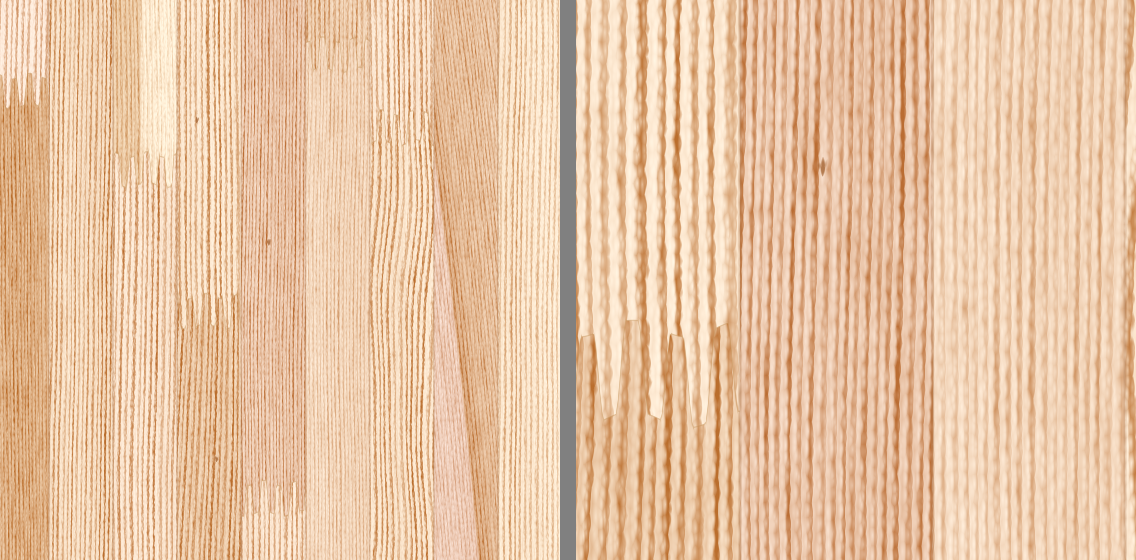
Left, the full canvas; right, a detail of the centre.
A WebGL 2 fragment shader for this texture:

```glsl
#version 300 es
precision highp float;

uniform vec2 u_resolution;
out vec4 fragColor;

// Per lane: base tone, pinkness, growth rings, ring contrast
const vec4 UPPER[9] = vec4[9](
    vec4(.02, .6, 11., .50), vec4(.14, .1, 14., .72), vec4(.30, -.2, 15., .36),
    vec4(.06, .1, 11., .78), vec4(.33, .7, 18., .60), vec4(.28, .2, 14., .55),
    vec4(.06, .3, 12., .72), vec4(.38, .3, 17., .36), vec4(.03, .0, 12., .48));
const vec4 LOWER[9] = vec4[9](
    vec4(.58, .0, 18., .45), vec4(.14, .1, 14., .72), vec4(.07, .3, 11., .72),
    vec4(.32, .1, 11., .68), vec4(.07, .3, 12., .65), vec4(.19, .3, 17., .36),
    vec4(.08, .1, 11., .72), vec4(.38, .3, 17., .36), vec4(.03, .0, 12., .48));
// Height of the finger joint in each lane; negative means none
const float JOINT[9] = float[9](.837, -1., .697, .444, .11, .902, .772, -1., -1.);

float hash(vec2 p) {
    p = fract(p * vec2(.1031, .1137));
    p += dot(p, p.yx + 33.33);
    return fract((p.x + p.y) * p.x * 37.7);
}

// Distance to the nearest scattered point
float cellular(vec2 p) {
    vec2 cell = floor(p);
    float nearest = 2.;
    for (int j = -1; j <= 1; j++)
        for (int i = -1; i <= 1; i++) {
            vec2 c = cell + vec2(i, j);
            vec2 point = c + vec2(hash(c), hash(c + 71.3));
            nearest = min(nearest, length(point - p));
        }
    return nearest;
}

vec3 woodColor(float tone, float pink) {
    vec3 c = mix(vec3(1., .93, .84), vec3(.80, .56, .345), clamp(tone, -.1, 1.35));
    return c + pink * vec3(0., -.006, .04);
}

// u runs across the board from 0 to 1, y along it
vec3 board(float u, float y, int lane, float seed, vec4 kind, float fibre, float streak) {
    float tone = kind.x, pink = kind.y, contrast = kind.w;

    // Bending of the grain
    float sway = lane == 6 && seed > 9. ? .06 : .012;
    float s = u + sway * sin(y * 9. + seed + u * 2.) + .3 * sway * sin(y * 21. + seed * 3.)
            + .05 * sin(y * 3.1 + seed * 1.7);
    if (lane == 3 && seed > 9.) s -= .35 * y * (1. - u);

    // Two-toned boards: sapwood strip, slanted heartwood
    if (lane == 2 && seed < 9.) {
        float sap = smoothstep(.42, .46, u);
        tone = mix(tone, .0, sap);
        contrast = mix(contrast, .2, sap);
    }
    if (lane == 7) {
        s = u + .78 * y + .25 * y * y - .7;
        float heart = smoothstep(-.015, .015, s);
        tone = mix(.32, tone + .34 * exp(-5. * abs(s)), heart);
        pink = mix(1.1, pink, heart);
        contrast *= mix(.7, 1., heart);
    }

    // Rings darken quickly, then end sharply
    float phase = s * kind.z + .13 * sin(s * 13. + seed) + .07 * sin(s * 29. + seed * 2.)
                + .2 * (fibre - .45) + .12 * (streak - .45);
    float f = fract(phase);
    float soft = max(.12, .8 * kind.z * 8.727 / u_resolution.y);
    float ring = smoothstep(.35, .78, f) * (1. - smoothstep(1. - soft, 1., f));
    ring *= mix(.6, 1.3, hash(vec2(floor(phase) + 40., seed * 7.)));

    tone += contrast * ring * (.75 + .4 * fibre + .4 * streak);
    tone += .03 * sin(u * 5. + seed * 2.3 + y * 2.);
    tone += (.14 + .3 * kind.x) * (fibre - .46) + (.12 + .5 * kind.x) * (streak - .46);
    return woodColor(tone, pink);
}

void main() {
    vec2 p = gl_FragCoord.xy / u_resolution.y;
    float px = 1. / u_resolution.y;

    // Lanes of equal width
    float across = p.x * 8.727 + .239;
    float u = fract(across);
    int lane = int(mod(floor(across), 9.));
    float id = float(lane);

    // Short grain and long streaks along the wood
    float fibre = cellular(p * vec2(330., 120.));
    float streak = cellular(p * vec2(290., 14.) + 50.);

    // Finger joint between the upper and lower board
    float saw = abs(fract(u * 4.3 + id * .37) - .5) * 2.;
    float finger = .054 * (smoothstep(.25, .75, saw) - .5) + .005 * sin(u * 11. + id);
    float above = p.y - JOINT[lane] - finger;
    float edge = clamp(.7 * fwidth(above), px, .015);
    vec3 upper = board(u, p.y, lane, id, UPPER[lane], fibre, streak);
    vec3 lower = board(u, p.y, lane, id + 10., LOWER[lane], fibre, streak);
    vec3 color = mix(lower, upper, smoothstep(-edge, edge, above));
    float glue = 1. - smoothstep(0., 1.3 * edge, abs(above));
    color = mix(color, vec3(.76, .57, .34), .4 * glue);

    // Seams between lanes
    float seam = min(u, 1. - u) / 8.727;
    float seamLine = 1. - smoothstep(.0004, .0008 + px, seam);
    color = mix(color, vec3(.72, .52, .36), seamLine * (.25 + .4 * fibre));

    // Small resin specks
    for (float i = 1.; i < 4.; i++) {
        vec2 spot = vec2(hash(vec2(i, 5.)) * 3., hash(vec2(i, 19.)));
        float d = length((p - fract(spot)) * vec2(1., .6)) + .003 * (fibre - .5);
        color = mix(color, vec3(.62, .36, .16), .75 * (1. - smoothstep(.0012, .002 + px, d)));
    }
    fragColor = vec4(clamp(color, 0., 1.), 1.);
}
```
